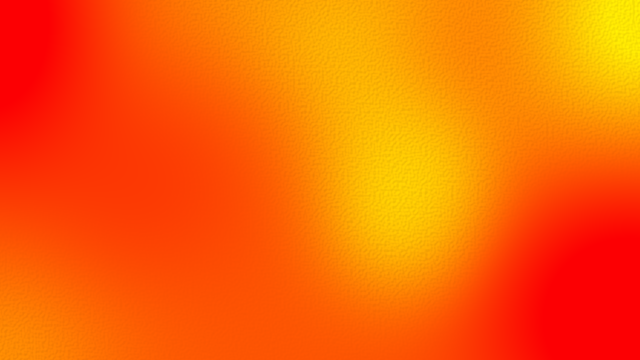
This background is drawn by a WebGL 2 fragment shader. Its source:

```glsl
#version 300 es
precision highp float;
// Soft red, orange and yellow glows under a fine embossed leather grain.

uniform vec2 u_resolution;
out vec4 fragColor;

vec2 hashGradient(vec2 cell) {
  vec3 h = fract(cell.xyx * vec3(0.1031, 0.1030, 0.0973));
  h += dot(h, h.yzx + 33.33);
  float angle = 6.2832 * fract((h.x + h.y) * h.z);
  return vec2(cos(angle), sin(angle));
}

float gradientNoise(vec2 p) {
  vec2 i = floor(p), f = fract(p);
  vec2 w = f * f * f * (f * (f * 6.0 - 15.0) + 10.0);
  vec2 e = vec2(0.0, 1.0);
  float low = mix(dot(hashGradient(i), f),
                  dot(hashGradient(i + e.yx), f - e.yx), w.x);
  float high = mix(dot(hashGradient(i + e.xy), f - e.xy),
                   dot(hashGradient(i + e.yy), f - e.yy), w.x);
  return mix(low, high, w.y);
}

// Elliptical falloff: 1 at the centre, fading smoothly outwards
float glow(vec2 p, vec2 center, vec2 radii) {
  vec2 q = (p - center) / radii;
  return exp(-dot(q, q));
}

// Falloff around a line segment
float streak(vec2 p, vec2 a, vec2 b, float radius) {
  vec2 ab = b - a;
  float t = clamp(dot(p - a, ab) / dot(ab, ab), 0.0, 1.0);
  return glow(p, a + ab * t, vec2(radius));
}

// Warmth runs from 0 (red) through orange to 1 (yellow)
float warmthField(vec2 p) {
  float warmth = 0.33;
  warmth = mix(warmth, 0.55, glow(p, vec2(0.0, 0.0), vec2(0.34)));
  warmth = mix(warmth, 0.57, glow(p, vec2(0.90, 1.05), vec2(0.65, 0.30)));
  warmth = mix(warmth, 0.44, glow(p, vec2(1.45, 0.68), vec2(0.30)));
  warmth = mix(warmth, 0.24, glow(p, vec2(0.42, 0.48), vec2(0.32, 0.28)));

  // Central yellow pool with its trail to the top
  warmth = mix(warmth, 0.69, streak(p, vec2(1.14, 0.46), vec2(0.95, 0.88), 0.24));
  warmth = mix(warmth, 0.84, glow(p, vec2(1.157, 0.444), vec2(0.21, 0.24)));

  // Corners
  warmth = mix(warmth, -0.15, glow(p, vec2(-0.05, 0.95), vec2(0.32, 0.42)));
  warmth = mix(warmth, 0.97, glow(p, vec2(1.80, 0.95), vec2(0.32, 0.37)));
  warmth = mix(warmth, -0.15, glow(p, vec2(1.75, 0.12), vec2(0.40, 0.38)));
  return clamp(warmth, 0.0, 0.9);
}

void main() {
  vec2 p = gl_FragCoord.xy / u_resolution.y;
  float warmth = warmthField(p);

  // Emboss: slope of the noise towards a light at the upper left
  vec2 grainPos = p * 125.0;
  vec2 light = vec2(-0.25, 0.25);
  float relief = gradientNoise(grainPos - light) - gradientNoise(grainPos + light);
  float grain = relief * 0.07 * smoothstep(0.22, 0.60, warmth);

  vec3 color = vec3(0.99, warmth, 0.012) * (1.0 + grain);
  fragColor = vec4(clamp(color, 0.0, 1.0), 1.0);
}
```
